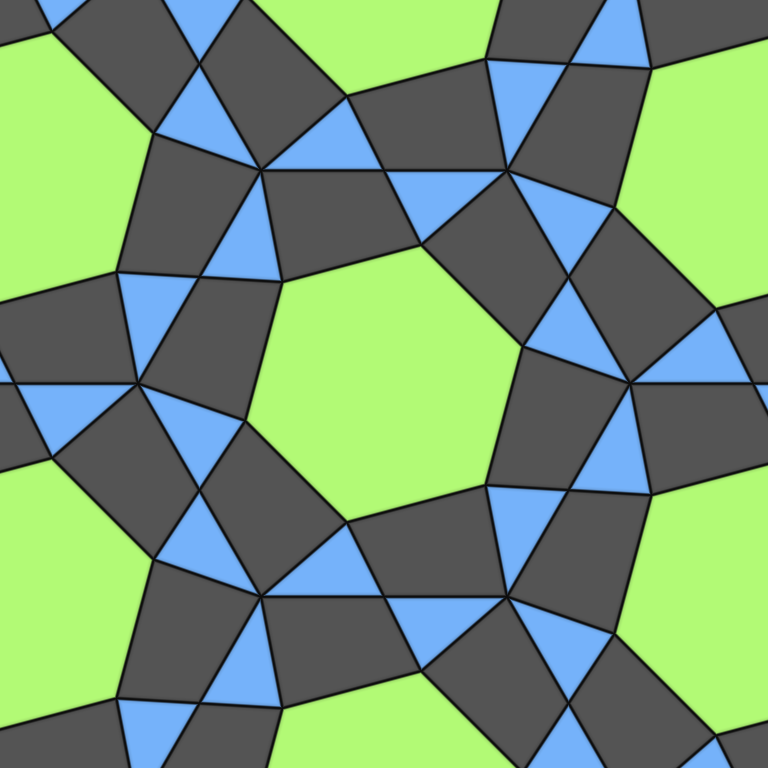
This pattern is drawn by a WebGL 2 fragment shader. Its source:

```glsl
#version 300 es
precision highp float;

uniform vec2 u_resolution;
out vec4 fragColor;

const float TURN = radians(60.0);

vec2 polar(float radius, float degrees) {
  float a = radians(degrees);
  return radius * vec2(cos(a), sin(a));
}

// Offset from the centre of the nearest hexagonal cell, cells one unit apart
vec2 nearestCell(vec2 p) {
  vec2 period = vec2(sqrt(3.0), 1.0);
  vec2 a = mod(p + 0.5 * period, period) - 0.5 * period;
  vec2 b = mod(p, period) - 0.5 * period;
  return dot(a, a) < dot(b, b) ? a : b;
}

float segmentDistance(vec2 p, vec2 a, vec2 b) {
  vec2 ab = b - a;
  vec2 ap = p - a;
  return length(ap - ab * clamp(dot(ap, ab) / dot(ab, ab), 0.0, 1.0));
}

// Positive when p lies to the left of the line from a to b
float sideOf(vec2 p, vec2 a, vec2 b) {
  vec2 ab = b - a;
  vec2 ap = p - a;
  return ab.x * ap.y - ab.y * ap.x;
}

void main() {
  float cellSize = 0.555;
  float side = min(u_resolution.x, u_resolution.y);
  vec2 uv = (gl_FragCoord.xy - 0.5 * u_resolution) / side;
  vec2 p = nearestCell((uv - vec2(0.0, 0.0005)) / cellSize);

  // Key points of one sixth of the cell
  vec2 corner = polar(inversesqrt(3.0), 60.0);
  vec2 middle = vec2(0.0, 0.5);
  vec2 hexA = polar(0.337, 75.0);
  vec2 hexB = polar(0.337, 135.0);

  float edge = 1.0;
  bool inHexagon = true;
  bool inTriangle = false;
  mat2 turn = mat2(cos(TURN), sin(TURN), -sin(TURN), cos(TURN));

  // Gather edges and tile membership over the six rotations
  for (int i = 0; i < 6; i++) {
    edge = min(edge, segmentDistance(p, corner, vec2(-corner.x, corner.y)));
    edge = min(edge, segmentDistance(p, middle, hexA));
    edge = min(edge, segmentDistance(p, hexA, corner));
    edge = min(edge, segmentDistance(p, hexA, hexB));
    inHexagon = inHexagon && sideOf(p, hexA, hexB) > 0.0;
    inTriangle = inTriangle ||
      (sideOf(p, middle, hexA) > 0.0 && sideOf(p, hexA, corner) > 0.0);
    p = turn * p;
  }
  edge *= cellSize;

  vec3 green = vec3(0.70, 0.98, 0.46);
  vec3 blue = vec3(0.46, 0.70, 0.98);
  vec3 grey = vec3(0.33);
  vec3 tile = inHexagon ? green : inTriangle ? blue : grey;

  // Faint shading at the rims, then the soft dark outline
  tile *= mix(0.86, 1.0, smoothstep(0.0, 0.0075, edge));
  float outline = 1.0 - smoothstep(0.0003, max(0.0034, 1.2 / side), edge);
  fragColor = vec4(mix(tile, vec3(0.05), outline), 1.0);
}
```
